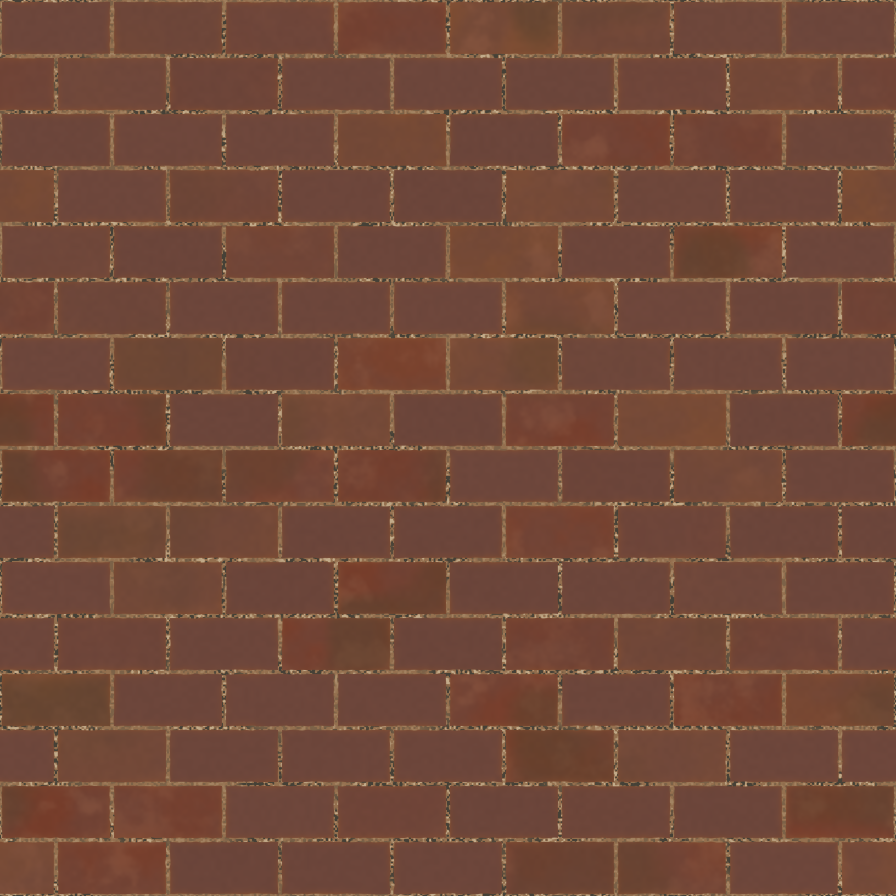
Give the GLSL for this texture, as a WebGL 1 fragment shader.

```glsl
precision highp float;
// Running-bond brick wall: plum bricks, some weathered to ochre or rust, with gritty sand mortar.

uniform vec2 u_resolution;

const vec2 BRICKS = vec2(8.0, 16.0);      // repeats across and down
const float JOINT_HALF = 0.0023;          // half the mortar width
const float JOINT_WOBBLE = 0.0012;        // raggedness of brick edges
const float RIM_WIDTH = 0.0028;           // warm fade along brick edges
const float GRIT_CELLS = 400.0;           // mortar grains across the canvas
const float CLOUD_CELLS = 20.0;           // stains across the canvas

const vec3 PLUM = vec3(0.425, 0.273, 0.230);
const vec3 OCHRE = vec3(0.490, 0.302, 0.200);
const vec3 RUST = vec3(0.465, 0.240, 0.168);
const vec3 DUST = vec3(0.550, 0.350, 0.260);
const vec3 SMUDGE = vec3(0.340, 0.255, 0.170);
const vec3 RIM = vec3(0.530, 0.310, 0.185);
const vec3 SAND = vec3(0.580, 0.440, 0.310);
const vec3 GRIT_DARK = vec3(0.270, 0.255, 0.215);
const vec3 GRIT_LIGHT = vec3(0.760, 0.670, 0.540);

float hash(vec2 p, float seed) {
  vec3 q = fract(vec3(p.xyx + seed * 7.31) * 0.1031);
  q += dot(q, q.yzx + 33.33);
  return fract((q.x + q.y) * q.z);
}

// Value noise that wraps at the canvas edges
float noise(vec2 p, float cells, float seed) {
  vec2 x = p * cells;
  vec2 i = floor(x);
  vec2 f = fract(x);
  f = f * f * (3.0 - 2.0 * f);
  vec2 a = mod(i, cells);
  vec2 b = mod(i + 1.0, cells);
  return mix(mix(hash(a, seed), hash(vec2(b.x, a.y), seed), f.x),
             mix(hash(vec2(a.x, b.y), seed), hash(b, seed), f.x), f.y);
}

float fbm(vec2 p, float cells, float seed) {
  float sum = 0.0;
  float amplitude = 0.5;
  for (int i = 0; i < 4; i++) {
    sum += amplitude * noise(p, cells, seed + float(i));
    cells *= 2.0;
    amplitude *= 0.5;
  }
  return sum / 0.9375;
}

vec3 brickColor(vec2 p, vec2 id, float inset) {
  float wear = smoothstep(0.48, 0.88, hash(id, 1.0));
  float cloud = smoothstep(0.25, 0.75, fbm(p, CLOUD_CELLS, 10.0));
  float haze = smoothstep(0.52, 0.80, fbm(p, CLOUD_CELLS * 1.5, 20.0));
  float soot = smoothstep(0.62, 0.85, noise(p, CLOUD_CELLS * 0.5, 30.0));

  // Weathering tint with cloudy stains
  vec3 tint = mix(OCHRE, RUST, smoothstep(0.35, 0.75, hash(id, 2.0)));
  vec3 color = mix(PLUM, tint, wear * mix(0.45, 1.0, cloud));
  color = mix(color, DUST, 0.45 * wear * haze);
  color = mix(color, SMUDGE, 0.45 * wear * soot);

  // Patchy warm rim
  float rim = exp(-max(inset, 0.0) / RIM_WIDTH);
  color = mix(color, RIM, rim * mix(0.15, 0.75, noise(p, 40.0, 40.0)));

  // Slight differences between bricks and fine surface grain
  float shade = 0.025 * (hash(id, 3.0) - 0.5);
  return color * (1.0 + shade + 0.03 * (noise(p, 160.0, 50.0) - 0.5));
}

vec3 mortarColor(vec2 p) {
  float grain = noise(p, GRIT_CELLS, 60.0);
  float rough = mix(0.3, 1.0, smoothstep(0.3, 0.65, noise(p, 24.0, 70.0)));
  vec3 color = mix(SAND, GRIT_DARK, rough * smoothstep(0.50, 0.25, grain));
  return mix(color, GRIT_LIGHT, rough * smoothstep(0.62, 0.88, grain));
}

void main() {
  vec2 p = gl_FragCoord.xy / u_resolution;
  float pixel = 1.0 / min(u_resolution.x, u_resolution.y);

  // Brick layout: every other course moves by half a brick, starting at the bottom
  vec2 grid = p * BRICKS;
  float course = floor(grid.y);
  grid.x += 0.5 * (1.0 - mod(course, 2.0));
  vec2 id = vec2(mod(floor(grid.x), BRICKS.x), course);

  // Distance inward from the nearest brick edge
  vec2 toJoint = (0.5 - abs(fract(grid) - 0.5)) / BRICKS;
  float wobble = JOINT_WOBBLE * (noise(p, 160.0, 80.0) - 0.5);
  float inset = min(toJoint.x, toJoint.y) - JOINT_HALF + wobble;

  float brickMask = smoothstep(-0.7 * pixel, 0.7 * pixel, inset);
  vec3 color = mix(mortarColor(p), brickColor(p, id, inset), brickMask);
  gl_FragColor = vec4(color, 1.0);
}
```
